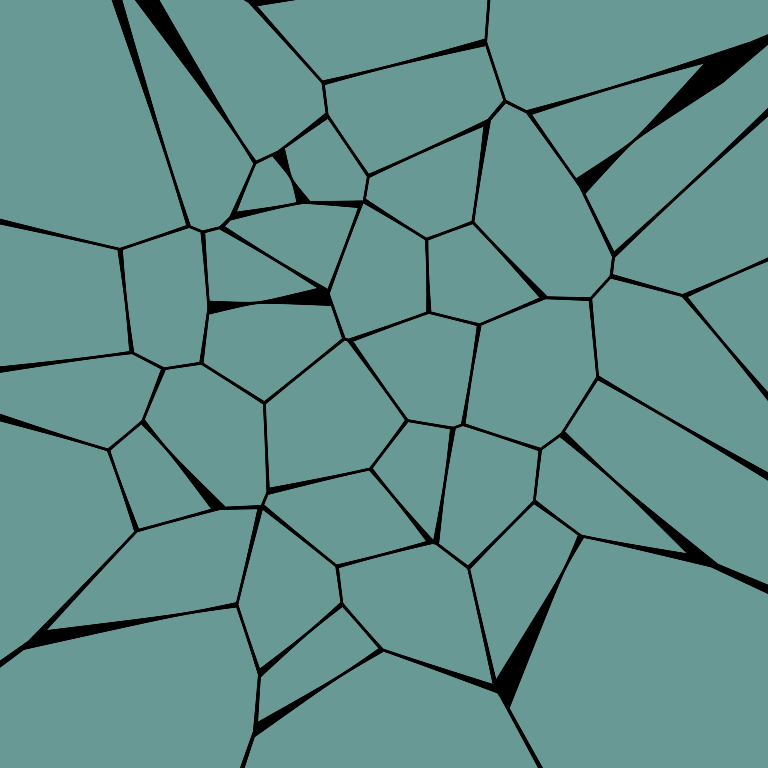
Give the GLSL for this pattern, as a three.js fragment shader.

```glsl
// Irregular Voronoi fracture: muted teal plates split by thin black wedge-shaped cracks
#define SITES 43
#define CENTER vec2(0.49, 0.54)
#define SPREAD 0.47
#define JITTER_INNER 0.13
#define JITTER_OUTER 0.085
#define CRACK_WIDTH 0.0038
#define MAX_HALF_WIDTH 0.018
#define EDGE_SOFTNESS 0.0006
#define SEED 17.0
#define PLATE_COLOR vec3(0.41, 0.60, 0.58)
#define CRACK_COLOR vec3(0.0)

varying vec2 vUv;

vec2 hash2(float n) {
  vec3 p = fract(vec3(n) * vec3(0.1031, 0.1030, 0.0973));
  p += dot(p, p.yzx + 33.33);
  return fract((p.xx + p.yz) * p.zy);
}

// Spiral layout, strongly jittered; sites thin out towards the border
vec2 sitePosition(int i) {
  float k = float(i);
  float t = (k + 0.5) / float(SITES);
  float angle = k * 2.39996;
  vec2 spiral = SPREAD * pow(t, 0.55) * vec2(cos(angle), sin(angle));
  vec2 jitter = 2.0 * hash2(k * 7.31 + SEED) - 1.0;
  return CENTER + spiral + jitter * mix(JITTER_INNER, JITTER_OUTER, t);
}

// Signed distance to the crack between the two nearest sites
float crackDistance(vec2 p) {
  vec2 nearest = vec2(0.0);
  vec2 second = vec2(0.0);
  float d1 = 1e3;
  float d2 = 1e3;
  for (int i = 0; i < SITES; i++) {
    vec2 site = sitePosition(i);
    float d = distance(p, site);
    if (d < d1) {
      d2 = d1;
      second = nearest;
      d1 = d;
      nearest = site;
    } else if (d < d2) {
      d2 = d;
      second = site;
    }
  }

  // The distance gap widens into a wedge away from a close pair of sites
  vec2 gradient = (p - second) / max(d2, 1e-4) - (p - nearest) / max(d1, 1e-4);
  float wedge = (d2 - d1 - CRACK_WIDTH) / max(length(gradient), 1e-3);

  // Cap the wedge by the distance to the bisector
  vec2 across = nearest - second;
  float bisector = dot(p - 0.5 * (nearest + second), across) / max(length(across), 1e-4);
  return max(wedge, bisector - MAX_HALF_WIDTH);
}

void main() {
  float plate = smoothstep(-EDGE_SOFTNESS, EDGE_SOFTNESS, crackDistance(vUv));
  gl_FragColor = vec4(mix(CRACK_COLOR, PLATE_COLOR, plate), 1.0);
}
```
